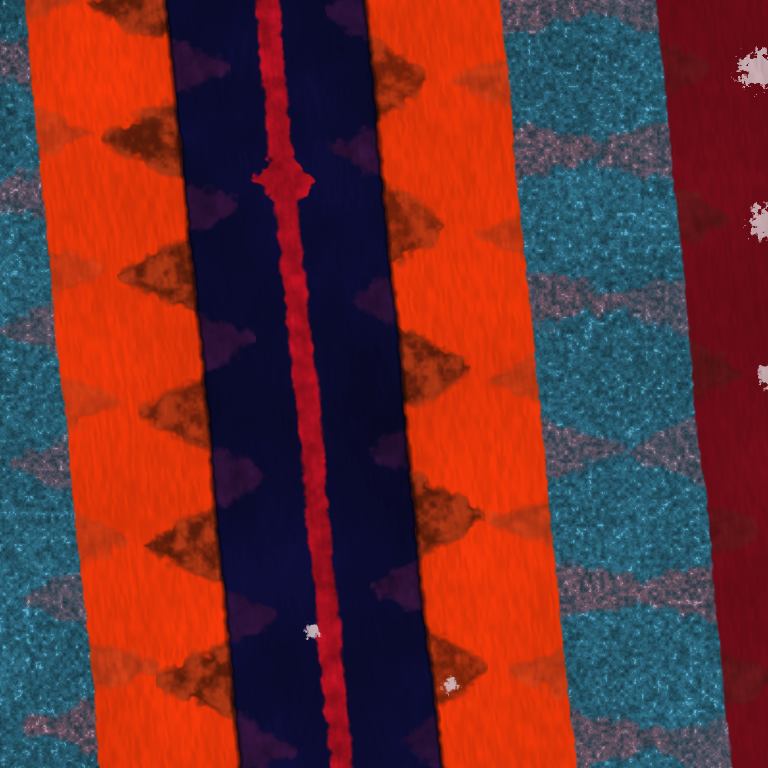
A Shadertoy shader for this texture:

```glsl
// Slanted woven stripes in orange, navy, teal and crimson, with rows of worn triangles along their edges.

const vec3 ORANGE  = vec3(0.89, 0.205, 0.035);
const vec3 RUST    = vec3(0.69, 0.22, 0.09);
const vec3 BROWN   = vec3(0.46, 0.15, 0.06);
const vec3 NAVY    = vec3(0.045, 0.045, 0.19);
const vec3 PLUM    = vec3(0.20, 0.07, 0.21);
const vec3 TEAL    = vec3(0.15, 0.36, 0.44);
const vec3 MAUVE   = vec3(0.38, 0.29, 0.34);
const vec3 CRIMSON = vec3(0.42, 0.045, 0.09);
const vec3 MAROON  = vec3(0.33, 0.09, 0.09);
const vec3 CORD    = vec3(0.65, 0.06, 0.12);
const vec3 WHITE   = vec3(0.80, 0.72, 0.74);

const float SLANT = 0.1;

float hash(vec2 p) {
    p = fract(p * vec2(0.1031, 0.1137));
    p += dot(p, p.yx + 33.33);
    return fract((p.x + p.y) * p.x * 37.7);
}

float noise(vec2 p) {
    vec2 i = floor(p), f = fract(p);
    f = f * f * (3.0 - 2.0 * f);
    return mix(mix(hash(i), hash(i + vec2(1, 0)), f.x),
               mix(hash(i + vec2(0, 1)), hash(i + vec2(1, 1)), f.x), f.y);
}

float fbm(vec2 p) {
    return 0.55 * noise(p) + 0.3 * noise(p * 2.1 + 17.0) + 0.15 * noise(p * 4.3 + 41.0);
}

// Soft coverage of a signed distance, positive inside
float cover(float d, float blur) {
    return smoothstep(-blur, blur, d);
}

float band(float x, float left, float right) {
    return cover(min(x - left, right - x), 0.002);
}

// Row of triangles: depth runs inward from the edge, size is (length, half height)
float teeth(float depth, float along, float period, float phase, vec2 size, float wear) {
    float cell = (along - phase) / period + 0.5;
    float row = floor(cell);
    float vary = hash(vec2(row + 9.0, phase * 500.0 + 3.0));
    float offset = (fract(cell) - 0.5) * period + (vary - 0.5) * 0.012;
    float taper = pow(max(1.0 - depth / (size.x * (0.85 + 0.3 * vary)), 0.0), 0.75);
    float d = size.y * taper - abs(offset) + (wear - 0.5) * 0.03;
    return cover(d, 0.006) * step(0.0, depth) * step(0.001, taper) * (0.75 + 0.25 * vary);
}

// Ragged pale tuft of yarn
float tuft(vec2 p, vec2 center, float radius, float grain) {
    return cover(radius - length(p - center) + (grain - 0.6) * radius * 1.6, 0.003);
}

void mainImage(out vec4 fragColor, in vec2 fragCoord) {
    vec2 p = fragCoord / iResolution.xy;
    p.y = 1.0 - p.y;                      // measured downward
    float y = p.y;
    float fray = noise(p * 110.0);
    float x = p.x - SLANT * y + (fray - 0.5) * 0.003 + (noise(p * 9.0) - 0.5) * 0.005;
    float wear = fbm(p * 55.0);
    float grain = fbm(p * 190.0);
    float cloud = fbm(p * 8.0);

    // Teal stripes with speckled mauve bands
    vec3 teal = TEAL * (0.85 + 0.3 * cloud);
    float mauve = teeth(0.030 - x, y, 0.174, 0.080, vec2(0.085, 0.034), wear);
    mauve = max(mauve, teeth(x - 0.650, y, 0.191, 0.010, vec2(0.120, 0.038), wear));
    mauve = max(mauve, teeth(0.853 - x, y, 0.193, 0.197, vec2(0.110, 0.040), wear));
    teal = mix(teal, MAUVE, mauve * (0.55 + 0.45 * smoothstep(0.3, 0.6, grain)));
    teal *= 0.55 + 0.9 * grain;
    teal += vec3(0.16, 0.17, 0.18) * smoothstep(0.68, 0.88, grain);

    // Orange stripes: brown teeth beside navy, faint rust teeth beside teal
    vec3 orange = ORANGE * (0.94 + 0.12 * cloud);
    float rust = teeth(x - 0.030, y, 0.175, 0.172, vec2(0.080, 0.033), wear);
    rust = max(rust, teeth(0.650 - x, y, 0.192, 0.108, vec2(0.072, 0.032), wear));
    float brown = teeth(0.215 - x, y, 0.176, 0.010, vec2(0.092, 0.050), wear);
    brown = max(brown, teeth(x - 0.474, y, 0.192, 0.098, vec2(0.084, 0.056), wear));
    orange = mix(orange, RUST * (0.75 + 0.5 * wear), rust * 0.8);
    vec3 worn = mix(BROWN * 0.65, BROWN * 1.4, smoothstep(0.25, 0.75, wear));
    orange = mix(orange, worn, brown * 0.95);

    // Navy stripe with plum teeth from both sides
    vec3 navy = NAVY * (0.65 + 0.7 * cloud);
    float plum = teeth(x - 0.215, y, 0.177, 0.091, vec2(0.070, 0.038), wear);
    plum = max(plum, teeth(0.474 - x, y, 0.189, 0.013, vec2(0.060, 0.034), wear));
    navy = mix(navy, PLUM * (0.7 + 0.6 * wear), plum * 0.85);

    // Crimson stripe
    vec3 crimson = CRIMSON * (0.88 + 0.24 * cloud);
    float maroon = teeth(x - 0.853, y, 0.200, 0.085, vec2(0.070, 0.038), wear);
    crimson = mix(crimson, MAROON * (0.7 + 0.6 * wear), maroon * 0.8);

    // Lay the stripes side by side
    vec3 color = teal;
    color = mix(color, orange, band(x, 0.030, 0.650));
    color = mix(color, navy, band(x, 0.215, 0.474));
    color = mix(color, crimson, cover(x - 0.853, 0.002));

    // Dark seams beside navy
    float seam = min(abs(x - 0.215), abs(x - 0.474));
    color *= 1.0 - 0.45 * (1.0 - smoothstep(0.001, 0.006, seam));

    // Central cord and its knot
    float fromCord = abs(x - 0.346);
    float knot = 0.040 - fromCord - abs(y - 0.234) * 0.9 + (wear - 0.5) * 0.03;
    float cord = cover(max(0.0150 - fromCord + (wear - 0.5) * 0.008, knot), 0.003);
    color = mix(color, CORD * (0.72 + 0.5 * wear), cord);

    // Pale tufts: three along the right border, two stray knots
    float pale = 0.0;
    for (int i = 0; i < 3; i++) {
        float k = float(i);
        pale = max(pale, tuft(p, vec2(0.988 + 0.006 * k, 0.089 + 0.2 * k), 0.028 - 0.006 * k, grain));
    }
    pale = max(pale, tuft(p, vec2(0.407, 0.823), 0.010, grain));
    pale = max(pale, tuft(p, vec2(0.586, 0.892), 0.011, grain));
    color = mix(color, WHITE, pale * 0.9);

    // Fine weave
    float thread = noise(vec2(x * 260.0, y * 60.0));
    color *= 0.94 + 0.12 * thread;
    fragColor = vec4(clamp(color, 0.0, 1.0), 1.0);
}
```
